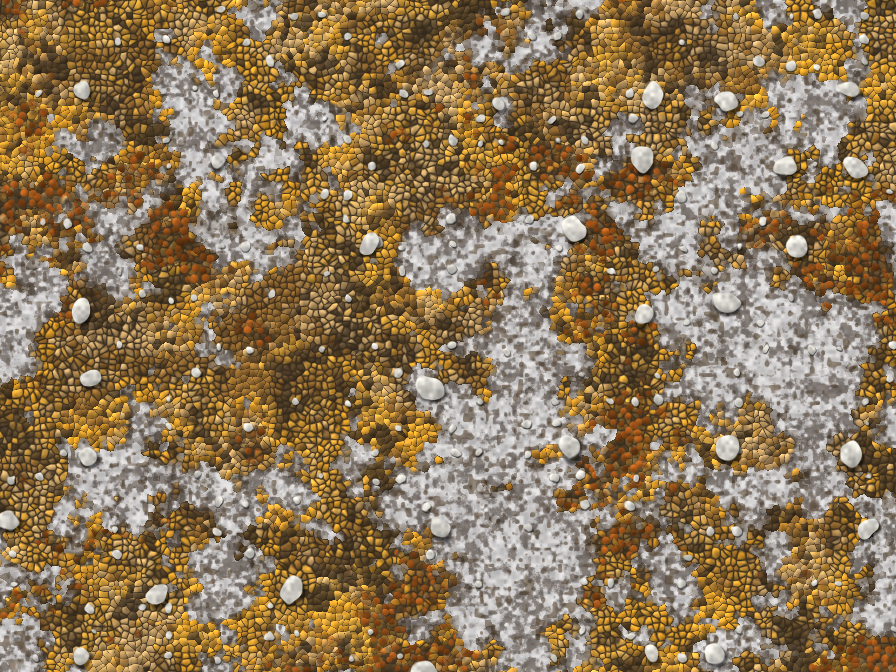
Write a WebGL 2 fragment shader that draws this texture.

```glsl
#version 300 es
precision highp float;
precision highp int;
// Weathered pale stone crusted with gold and rust lichen and dotted with white pebbles.

uniform vec2 u_resolution;
out vec4 fragColor;

// Scales count features per canvas height.
const float PATCH_SCALE = 6.5;
const float AREOLE_SCALE = 100.0;
const float DISC_SCALE = 74.0;
const float GRAIN_SCALE = 170.0;
const float LICHEN_LEVEL = 0.455;   // lower values spread the lichen
const float RUST_LEVEL = 0.56;      // lower values spread the rust discs
const float ROUGHNESS = 0.74;       // amplitude ratio between noise octaves
const vec2 LIGHT = vec2(-0.45, 0.89);

const vec3 STONE_LIGHT = vec3(0.81, 0.80, 0.80);
const vec3 STONE_MID = vec3(0.49, 0.46, 0.44);
const vec3 PEBBLE = vec3(0.86, 0.85, 0.82);
const vec3 GOLD = vec3(0.78, 0.58, 0.21);
const vec3 ORANGE = vec3(0.85, 0.58, 0.11);
const vec3 TAN = vec3(0.76, 0.63, 0.43);
const vec3 BROWN = vec3(0.52, 0.37, 0.17);
const vec3 RUST = vec3(0.55, 0.29, 0.09);
const vec3 DARK = vec3(0.24, 0.19, 0.13);

struct Cell { vec2 offset; float edge; vec3 id; };

vec3 hash3(vec2 cell) {
    uvec3 v = uvec3(ivec3(ivec2(floor(cell)) + 4096, 7));
    for (int i = 0; i < 2; i++) {
        v = v * 1664525u + 1013904223u;
        v.x += v.y * v.z;
        v.y += v.z * v.x;
        v.z += v.x * v.y;
        v ^= v >> 16u;
    }
    return vec3(v >> 8u) / 16777216.0;
}

float noise(vec2 p) {
    vec2 i = floor(p), f = fract(p);
    f = f * f * (3.0 - 2.0 * f);
    vec2 e = vec2(1.0, 0.0);
    return mix(mix(hash3(i).x, hash3(i + e.xy).x, f.x),
               mix(hash3(i + e.yx).x, hash3(i + e.xx).x, f.x), f.y);
}

float fbm(vec2 p) {
    float sum = 0.0, total = 0.0, amp = 1.0;
    for (int i = 0; i < 5; i++) {
        sum += amp * noise(p);
        total += amp;
        amp *= ROUGHNESS;
        p = mat2(1.6, 1.2, -1.2, 1.6) * p + 13.7;
    }
    return sum / total;
}

// Nearest jittered point: offset from it, distance gap to the next one, random id.
Cell cells(vec2 p) {
    Cell c = Cell(vec2(0.0), 0.0, vec3(0.0));
    float near = 9.0, next = 9.0;
    for (int y = -1; y <= 1; y++)
    for (int x = -1; x <= 1; x++) {
        vec2 g = floor(p) + vec2(x, y);
        vec3 h = hash3(g);
        vec2 d = p - g - 0.1 - 0.8 * h.xy;
        float len = length(d);
        if (len < near) {
            next = near;
            near = len;
            c.offset = d;
            c.id = hash3(g + 500.0);
        } else next = min(next, len);
    }
    c.edge = next - near;
    return c;
}

vec3 stone(vec2 p, float gap) {
    float mottle = fbm(p * 38.0) + 0.45 * (noise(p * GRAIN_SCALE) - 0.5);
    vec3 col = mix(STONE_MID, STONE_LIGHT, smoothstep(0.32, 0.58, mottle));
    float pit = smoothstep(0.66, 0.85, noise(p * 120.0 + 71.0));
    col = mix(col, DARK * 1.35, 0.6 * pit);
    return col * mix(vec3(0.64, 0.60, 0.55), vec3(1.0), smoothstep(0.0, 0.055, gap));
}

vec3 lichen(vec2 p, vec2 q, Cell c, float depth) {
    float tone = fbm(q * 9.0 + 17.0) + 0.22 * (c.id.x - 0.5);
    vec3 col = mix(BROWN, GOLD, smoothstep(0.40, 0.56, tone));
    float pale = fbm(q * 14.0 + 61.0) + 0.3 * (c.id.y - 0.5);
    col = mix(col, TAN, 0.8 * smoothstep(0.48, 0.64, pale));
    float rim = 1.0 - smoothstep(0.02, 0.12, depth);
    col = mix(col, ORANGE, 0.6 * rim * smoothstep(0.38, 0.5, tone));
    float decay = fbm(q * 21.0 + 40.0) + 0.22 * (c.id.z - 0.5);
    col = mix(col, DARK, 0.85 * smoothstep(0.54, 0.65, decay));
    col *= 1.03 + 0.6 * dot(c.offset, LIGHT);
    float crack = mix(0.14, 0.5, smoothstep(0.3, 0.7, noise(p * 16.0 + 5.0)));
    return mix(DARK * 0.9, col, smoothstep(-0.08, crack, c.edge));
}

// Rust fruiting discs; alpha holds their coverage.
vec4 rustDiscs(vec2 p, float depth) {
    Cell c = cells(p * DISC_SCALE + 300.0);
    vec2 q = p - c.offset / DISC_SCALE;
    float field = fbm(q * 4.5 + 31.0) + 0.08 * (c.id.x - 0.5);
    float area = smoothstep(-0.02, 0.03, field - RUST_LEVEL) * smoothstep(0.0, 0.05, depth);
    float aa = DISC_SCALE / u_resolution.y;
    float radius = mix(0.32, 0.5, c.id.y);
    float disc = 1.0 - smoothstep(radius - aa, radius + aa, length(c.offset));
    vec3 face = RUST * mix(0.7, 1.25, c.id.z) * (1.0 + 0.6 * dot(c.offset, LIGHT));
    return vec4(mix(DARK, face, disc), area * mix(0.6, 1.0, disc));
}

vec3 addPebbles(vec3 col, vec2 p, float scale, float share) {
    vec2 cell = floor(p * scale);
    vec3 place = hash3(cell + 900.0), form = hash3(cell + 1700.0);
    if (place.z > share) return col;
    vec2 d = fract(p * scale) - mix(vec2(0.35), vec2(0.65), place.xy);
    float turn = 6.2832 * form.x, radius = mix(0.1, 0.21, form.y);
    vec2 axis = vec2(cos(turn), sin(turn));
    float stretch = mix(1.0, 1.5, form.z);
    float wobble = 0.09 * (noise(p * scale * 7.0) - 0.5);
    vec2 s = d + LIGHT * 0.05;
    float body = length(vec2(dot(d, axis), stretch * dot(d, vec2(-axis.y, axis.x)))) + wobble;
    float shade = length(vec2(dot(s, axis), stretch * dot(s, vec2(-axis.y, axis.x)))) + wobble;
    float aa = scale / u_resolution.y;
    col *= 1.0 - 0.55 * (1.0 - smoothstep(radius - 0.02, radius + 0.05, shade));
    vec3 face = PEBBLE * (0.95 + 0.16 * dot(d, LIGHT) / radius + 0.16 * (noise(p * 90.0) - 0.5));
    return mix(face, col, smoothstep(radius - aa, radius + aa, body));
}

void main() {
    vec2 p = gl_FragCoord.xy / u_resolution.y;

    // Lichen margins follow the areoles, giving lobed outlines.
    vec2 warp = vec2(noise(p * 60.0), noise(p * 60.0 + 91.0)) - 0.5;
    Cell areole = cells(p * AREOLE_SCALE + 0.7 * warp);
    vec2 q = p - areole.offset / AREOLE_SCALE;
    float depth = fbm(mix(p, q, 0.75) * PATCH_SCALE) - LICHEN_LEVEL;

    vec3 crust = lichen(p, q, areole, depth);
    vec4 discs = rustDiscs(p, depth);
    crust = mix(crust, discs.rgb, discs.a);
    vec3 col = mix(stone(p, -depth), crust, smoothstep(-0.012, 0.012, depth));

    // Pebbles in two sizes, then fine surface grain.
    col = addPebbles(col, p, 26.0, 0.2);
    col = addPebbles(col, p + 3.3, 9.5, 0.22);
    col *= 0.86 + 0.28 * noise(p * GRAIN_SCALE + 37.0);
    fragColor = vec4(clamp(col, 0.0, 1.0), 1.0);
}
```
